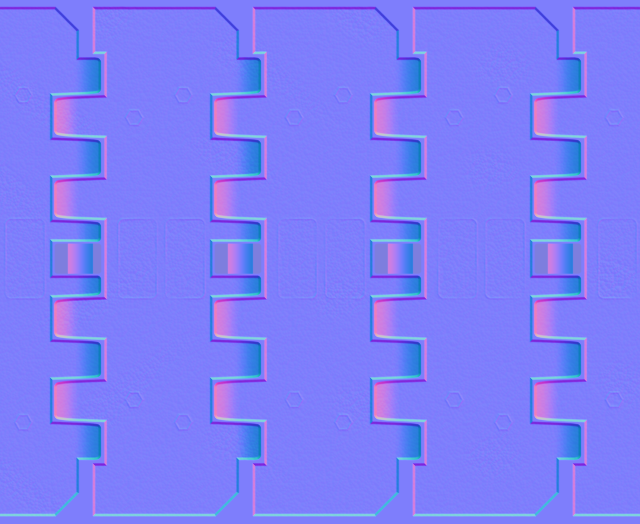
Reproduce this texture map procedurally as a WebGL 2 fragment shader.

```glsl
#version 300 es
precision highp float;

uniform vec2 u_resolution;
out vec4 fragColor;

#define COLUMNS 4.0
#define TILE vec2(192.0, 628.0)
#define MID_Y 318.0
#define TOOTH_PITCH 98.5
#define BEVEL_WIDTH 3.6
#define BEVEL_HEIGHT 2.5
#define ROUNDING 0.95
#define GROOVE_DEPTH 0.2
#define GRAIN_SIZE 3.8
#define GRAIN_DEPTH 0.16
#define SAMPLE_STEP 0.8

vec2 hash2(vec2 cell) {
    vec2 s = vec2(dot(cell, vec2(127.1, 311.7)), dot(cell, vec2(269.5, 183.3)));
    return fract(sin(s) * 4375.85);
}

// Distance to the nearest scattered point
float cellular(vec2 p) {
    vec2 cell = floor(p), f = fract(p);
    float nearest = 2.0;
    for (int j = -1; j <= 1; j++)
        for (int i = -1; i <= 1; i++) {
            vec2 o = vec2(i, j);
            nearest = min(nearest, length(o + hash2(cell + o) - f));
        }
    return nearest;
}

float roundBox(vec2 p, vec2 halfSize, float r) {
    vec2 q = abs(p) - halfSize + r;
    return length(max(q, 0.0)) + min(max(q.x, q.y), 0.0) - r;
}

// Joins two edge distances with a rounded corner
float roundCorner(vec2 d, float r) {
    vec2 q = d + r;
    return length(max(q, 0.0)) + min(max(q.x, q.y), 0.0) - r;
}

float hexagon(vec2 p, float r) {
    p = abs(p);
    return max(p.x * 0.866 + p.y * 0.5, p.y) - r;
}

float inside(float d) { return 1.0 - smoothstep(-1.5, 0.5, d); }

// Distances to the plates left (x) and right (y) of the hinge
vec2 plates(vec2 p) {
    float x = p.x, a = abs(p.y - MID_Y);
    float rim = min(620.0 - p.y, p.y - 9.0);
    float leftBand = abs(mod(a - 22.5 + 0.5 * TOOTH_PITCH, TOOTH_PITCH) - 0.5 * TOOTH_PITCH);
    float rightBand = 0.5 * TOOTH_PITCH - leftBand;

    // Teeth narrow in a curve towards their tips
    float t = clamp((x - 95.0) / 30.0, -1.0, 1.0);
    float leftTip = 1.2 * t + 2.2 * pow(max(t, 0.0), 3.0);
    float rightTip = -1.2 * t + 2.2 * pow(max(-t, 0.0), 3.0);
    vec2 leftTooth = vec2(x - 121.5, max(leftBand - 23.2 + leftTip, max(20.0 - a, a - 241.5)));
    vec2 rightTooth = vec2(64.8 - x, max(rightBand - 24.8 + rightTip, max(44.0 - a, a - 200.0)));

    float left = min(x - 63.2, max(x - 95.0, 198.0 - a));
    left = min(left, roundCorner(leftTooth, 5.0));
    left = max(left, (x - 67.0 - rim) * 0.707);
    float right = min(125.0 - x, max(111.0 - x, 245.0 - a));
    right = min(right, roundCorner(rightTooth, 5.0));
    return max(vec2(left, right), -rim);
}

float groove(float d) { return exp(-d * d / 1.7); }

float relief(vec2 pos) {
    vec2 p = vec2(mod(pos.x, TILE.x), pos.y);
    vec2 d = plates(p);
    float edge = min(d.x, d.y);
    float h = BEVEL_HEIGHT * (1.0 - smoothstep(-BEVEL_WIDTH, 0.0, edge));

    // Engraved panels and bolt heads
    float a = abs(p.y - MID_Y);
    float panel = min(roundBox(vec2(p.x - 165.0, a), vec2(23.0, 47.5), 7.0),
                      roundBox(vec2(p.x - 30.0, a), vec2(23.5, 47.5), 7.0));
    float bolt = min(hexagon(vec2(p.x - 161.0, a - 169.0), 8.5),
                     hexagon(vec2(p.x - 28.0, a - 196.0), 8.5));
    float wear = 0.75 + 0.4 * sin(pos.x * 0.09 + 2.0 * sin(pos.y * 0.06));
    h -= GROOVE_DEPTH * (wear * groove(panel) + 1.3 * groove(bolt));

    // Cast grain, rougher in panels and in worn patches
    float patches = sin(pos.x * 0.021 + 2.0 * sin(pos.y * 0.013)) * sin(pos.y * 0.027 + sin(pos.x * 0.017));
    float rough = 0.7 + 0.6 * smoothstep(0.5, 1.0, patches) + 0.35 * inside(panel);
    float grain = cellular(pos / GRAIN_SIZE) + 0.8 * cellular(pos / (2.7 * GRAIN_SIZE) + 9.0);
    return h + GRAIN_DEPTH * rough * grain * inside(edge);
}

void main() {
    vec2 pos = gl_FragCoord.xy / u_resolution * TILE * vec2(COLUMNS, 1.0);
    vec2 p = vec2(mod(pos.x, TILE.x), pos.y);
    vec2 e = vec2(SAMPLE_STEP, 0.0);
    vec2 slope = vec2(relief(pos + e.xy) - relief(pos - e.xy),
                      relief(pos + e.yx) - relief(pos - e.yx)) / (2.0 * SAMPLE_STEP);

    // Rounded hinge teeth
    vec2 d = plates(p);
    float a = abs(p.y - MID_Y);
    slope.x += ROUNDING * inside(d.y) * inside(a - 200.0) * (1.0 - smoothstep(66.0, 98.0, p.x));
    slope.x -= ROUNDING * inside(d.x) * inside(a - 243.0) * smoothstep(87.0, 122.0, p.x);

    // Pin seen through the middle window
    float window = inside(roundBox(vec2(p.x - 93.5, a), vec2(28.5, 18.5), 4.0));
    float pin = window * inside(abs(p.x - 96.5) - 15.5);
    slope.x -= pin * 0.85 * clamp((p.x - 96.5) / 13.0, -1.0, 1.0);

    vec3 normal = normalize(vec3(slope, 1.0));
    vec3 color = 0.495 + 0.495 * normal;
    color.b *= 1.0 - 0.12 * (window - pin);
    fragColor = vec4(color, 1.0);
}
```
